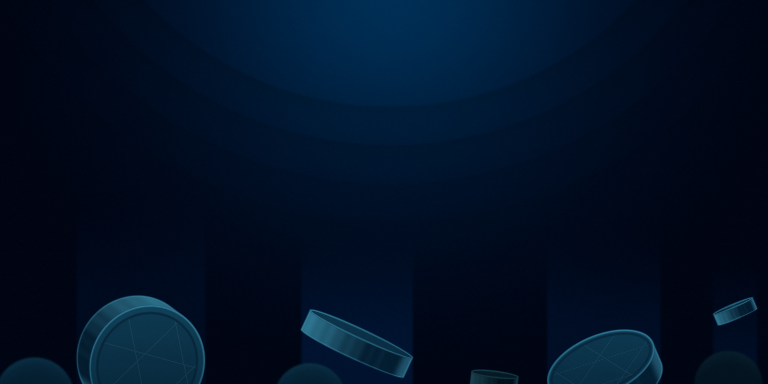
Reproduce this background procedurally as a WebGL 1 fragment shader.

```glsl
precision highp float;
// Deep blue stage: a glow from the top with faint concentric arcs, and glassy
// coins along the floor under dim vertical beams. Each coin is an ellipse swept
// along its minor axis; x runs 0..2 and y runs 0..1 on a 2:1 canvas.
uniform vec2 u_resolution;

const vec3 NIGHT = vec3(0.0, 0.018, 0.075);
const vec3 DEEP = vec3(0.0, 0.066, 0.165);
const vec3 GLOW = vec3(0.0, 0.115, 0.165);
const vec3 BEAM = vec3(0.0, 0.055, 0.11);
const vec3 GLASS_DARK = vec3(0.015, 0.12, 0.20);
const vec3 GLASS = vec3(0.08, 0.31, 0.42);
const vec3 RIM = vec3(0.24, 0.58, 0.70);
const vec2 GLOW_CENTER = vec2(1.02, 1.02);
const vec2 ARC_CENTER = vec2(1.016, 1.6);
const float ARC_RADIUS = 0.878;
const float ARC_STEP = 0.1;

float pixel;

float hash(vec2 p) {
  return fract(sin(dot(p, vec2(127.1, 311.7))) * 43758.5);
}

float fill(float d) {
  return 1.0 - smoothstep(-pixel, pixel, d);
}

float stroke(float d, float width) {
  return fill(abs(d) - width);
}

// Approximate signed distance to an axis-aligned ellipse.
float ellipse(vec2 q, vec2 axes) {
  q += 1e-5;
  float k = length(q / axes);
  return k * (k - 1.0) / max(length(q / (axes * axes)), 1e-6);
}

// Thin triangular facets engraved on a face.
float facets(vec2 q) {
  float lines = 0.0;
  for (int i = 0; i < 3; i++) {
    float a = 0.35 + float(i) * 1.047;
    float d = abs(fract(dot(q, vec2(cos(a), sin(a))) * 1.3 + 0.3) - 0.5);
    lines = max(lines, 1.0 - smoothstep(0.0, 0.02, d));
  }
  return lines;
}

// The sign of thick chooses which way the side is swept from the face.
vec3 coin(vec3 col, vec2 p, vec2 center, vec2 axes, float angle, float thick, float light) {
  float c = cos(angle), s = sin(angle);
  vec2 q = mat2(c, -s, s, c) * (p - center);
  float sweep = clamp(q.y, min(0.0, thick), max(0.0, thick));
  float body = ellipse(q - vec2(0.0, sweep), axes);
  float face = ellipse(q, axes);
  float along = -sign(thick) * q.x / axes.x;

  // Side: bright ends, dark middle, and soft vertical streaks.
  float shine = smoothstep(0.5, -1.1, along) + 0.7 * smoothstep(0.72, 1.0, along);
  shine += 0.08 * sin(along * 23.0) * sin(along * 9.0);
  vec3 side = mix(GLASS_DARK, RIM, clamp(shine * 0.75, 0.0, 1.0));
  side = mix(side, RIM, 0.45 * stroke(body + 0.002, 0.002));
  col = mix(col, side * light, fill(body));

  // Face: a raised border around a darker, engraved centre.
  float inner = face + 0.14 * axes.y;
  float height = clamp(0.5 + 0.5 * (p.y - center.y) / axes.x, 0.0, 1.0);
  vec3 top = mix(GLASS_DARK, GLASS, 0.25 + 0.6 * height);
  vec3 center_col = mix(GLASS_DARK, GLASS, 0.15 + 0.55 * height);
  float roomy = smoothstep(0.03, 0.07, axes.y);
  center_col += 0.05 * roomy * facets(q / axes);
  top = mix(top, center_col, fill(inner));
  top = mix(top, GLASS_DARK, 0.6 * roomy * stroke(inner, 0.003));
  top = mix(top, RIM, 0.85 * stroke(face + 0.002, 0.0022) * (0.35 + 0.65 * height));
  return mix(col, top * light, fill(face));
}

// Dim out-of-focus disc, brightest along its upper edge.
vec3 orb(vec3 col, vec2 p, vec2 center, float radius, float light) {
  float d = length(p - center) - radius;
  float edge = exp(-abs(d) / 0.022) * smoothstep(0.0, radius, p.y - center.y);
  vec3 tone = mix(GLASS_DARK, GLASS, 0.1 + 0.45 * edge);
  return mix(col, tone * light, 1.0 - smoothstep(-0.006, 0.004, d));
}

// Column of light with crisp sides that fades in towards the floor.
float beam(vec2 p, float left, float right, float top) {
  float across = smoothstep(left - 0.006, left + 0.006, p.x);
  across *= 1.0 - smoothstep(right - 0.006, right + 0.006, p.x);
  return across * (1.0 - smoothstep(top - 0.32, top, p.y));
}

void main() {
  vec2 p = gl_FragCoord.xy / u_resolution * vec2(2.0, 1.0);
  pixel = 1.0 / u_resolution.y;

  // Backdrop and overhead glow.
  float d = length((p - GLOW_CENTER) * vec2(0.95, 1.0));
  vec3 col = mix(NIGHT, DEEP, 1.0 - smoothstep(0.25, 1.05, d));
  col += GLOW * exp(-d * d * 6.5);

  // Each arc casts a soft shadow outside its edge.
  float r = length(p - ARC_CENTER);
  for (int i = 0; i < 4; i++) {
    float gap = r - ARC_RADIUS - ARC_STEP * float(i);
    float shade = smoothstep(-0.005, 0.005, gap) * exp(-max(gap, 0.0) / 0.05);
    col *= 1.0 - shade * (0.17 - 0.035 * float(i));
  }

  // Beams over the coins.
  col += BEAM * 0.45 * beam(p, 0.20, 0.535, 0.50);
  col += BEAM * 0.95 * beam(p, 0.785, 1.075, 0.40);
  col += BEAM * 0.65 * beam(p, 1.425, 1.72, 0.42);
  col += BEAM * 0.60 * beam(p, 1.857, 1.972, 0.36);

  // Discs at the floor, then the coins.
  col = orb(col, p, vec2(0.09, -0.035), 0.105, 0.85);
  col = orb(col, p, vec2(0.807, -0.04), 0.095, 0.85);
  col = orb(col, p, vec2(1.897, -0.003), 0.09, 0.55);
  col = coin(col, p, vec2(0.383, 0.052), vec2(0.157, 0.147), 0.93, 0.042, 0.9);
  col = coin(col, p, vec2(0.941, 0.130), vec2(0.148, 0.014), -0.436, -0.055, 0.95);
  col = coin(col, p, vec2(1.289, 0.025), vec2(0.062, 0.010), -0.12, -0.04, 0.5);
  col = coin(col, p, vec2(1.565, 0.050), vec2(0.148, 0.078), 0.4, -0.055, 0.95);
  col = coin(col, p, vec2(1.909, 0.203), vec2(0.056, 0.006), 0.4, -0.03, 0.9);

  col += (hash(floor(p * 256.0)) - 0.5) * 0.006;
  gl_FragColor = vec4(max(col, 0.0), 1.0);
}
```
